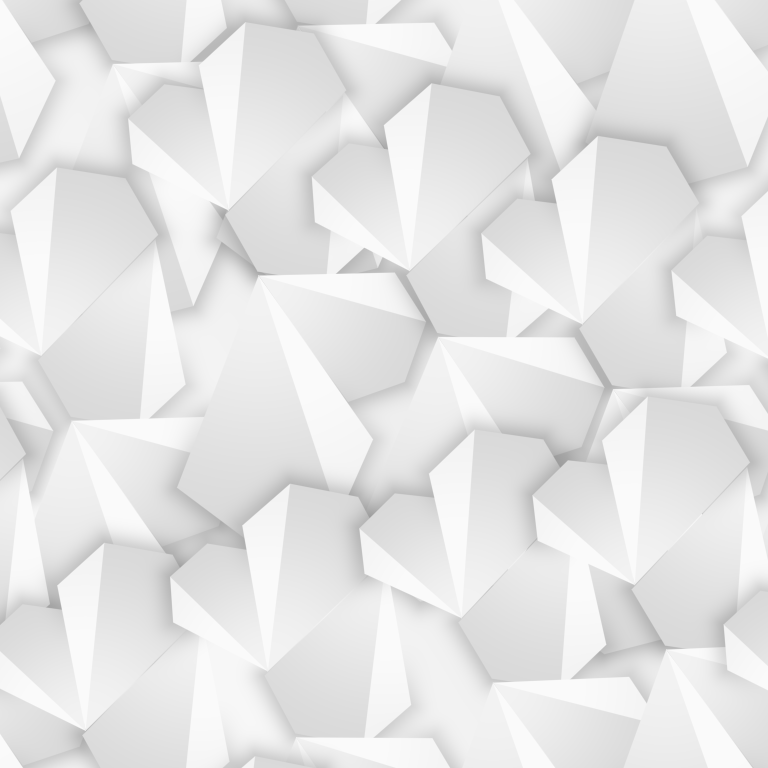
A Shadertoy shader for this background:

```glsl
// Layered white paper petals: folded polygons in clusters with soft shadows.

float hash(vec2 p) {
    return fract(sin(dot(p, vec2(127.1, 311.7))) * 43758.5453);
}

// Signed distance to one petal, with its apex at the origin and pointing up.
float petalDistance(vec2 p) {
    vec2 corner[5] = vec2[5](vec2(0.0), vec2(0.154, 0.156), vec2(0.112, 0.230),
                             vec2(0.023, 0.245), vec2(-0.038, 0.189));
    float nearest = dot(p, p);
    float side = 1.0;
    for (int i = 0; i < 5; i++) {
        vec2 a = corner[i];
        vec2 b = corner[(i + 4) % 5];
        vec2 e = b - a;
        vec2 w = p - a;
        vec2 r = w - e * clamp(dot(w, e) / dot(e, e), 0.0, 1.0);
        nearest = min(nearest, dot(r, r));
        bvec3 c = bvec3(p.y >= a.y, p.y < b.y, e.x * w.y > e.y * w.x);
        if (all(c) || all(not(c))) side = -side;
    }
    return side * sqrt(nearest);
}

// Paints a petal and the shadow around it over the given shade.
float paintPetal(float shade, vec2 p, float angle, float size, float pixel) {
    float c = cos(angle), s = sin(angle);
    vec2 q = mat2(c, -s, s, c) * p / size;
    if (length(q - vec2(0.05, 0.13)) > 0.26) return shade;

    float d = petalDistance(q) * size;
    float reach = length(q) / 0.25;

    // The shadow grows stronger toward the raised tip.
    float fall = max(d, 0.0) / 0.018;
    shade *= 1.0 - 0.17 * smoothstep(0.4, 1.0, reach) * exp(-fall * (0.6 + 0.7 * fall));

    // A broad grey face meets a bright narrow facet at the crease.
    float face = mix(0.950, 0.848, smoothstep(0.05, 1.1, reach));
    float facet = mix(0.982, 0.952, smoothstep(0.4, 1.0, reach));
    vec2 fold = normalize(vec2(0.023, 0.245));
    float crease = (fold.x * q.y - fold.y * q.x) * size;
    float paper = mix(face, facet, smoothstep(-pixel, pixel, crease));
    return mix(shade, paper, smoothstep(pixel, -pixel, d));
}

// Five petals, from the lowest layer to the highest.
float paintCluster(float shade, vec2 p, float seed, float pixel) {
    vec2 lowerApex = vec2(0.039, -0.085);
    shade = paintPetal(shade, p - vec2(0.150, 0.150), 3.14, 1.0, pixel);
    shade = paintPetal(shade, p - lowerApex, -1.75, 0.92, pixel);
    if (seed > 0.12)
        shade = paintPetal(shade, p - lowerApex, 3.55, 1.35, pixel);
    shade = paintPetal(shade, p, 0.92, 0.72, pixel);
    return paintPetal(shade, p, 0.0, 1.0, pixel);
}

void mainImage(out vec4 fragColor, in vec2 fragCoord) {
    vec2 uv = fragCoord / iResolution.y;
    float pixel = 0.75 / iResolution.y;
    float shade = 0.95 + 0.02 * sin(uv.x * 5.0 + uv.y * 3.0);

    // Lower rows and later columns lie on top.
    int columns = int(ceil(iResolution.x / iResolution.y / 0.235)) + 2;
    for (int row = 0; row < 4; row++) {
        for (int col = -1; col < columns; col++) {
            vec2 cell = vec2(col, row);
            float seed = hash(cell + 3.7);
            float odd = mod(cell.y, 2.0);

            // Stepped rows descend and climb in turn.
            float stair = fract((2.0 * odd - 1.0) * (cell.x - 2.0 * cell.y + 1.0) / 4.0);
            vec2 centre = vec2(0.235 * cell.x + 0.12 - 0.06 * odd,
                               1.19 - 0.47 * cell.y - 0.26 * stair);
            centre += 0.025 * (vec2(hash(cell), hash(cell + 9.2)) - 0.5);
            float tilt = 0.08 * (seed - 0.5);
            vec2 p = uv - centre;
            p = mat2(cos(tilt), -sin(tilt), sin(tilt), cos(tilt)) * p;
            shade = paintCluster(shade, p, seed, pixel);
        }
    }
    fragColor = vec4(vec3(shade), 1.0);
}
```
